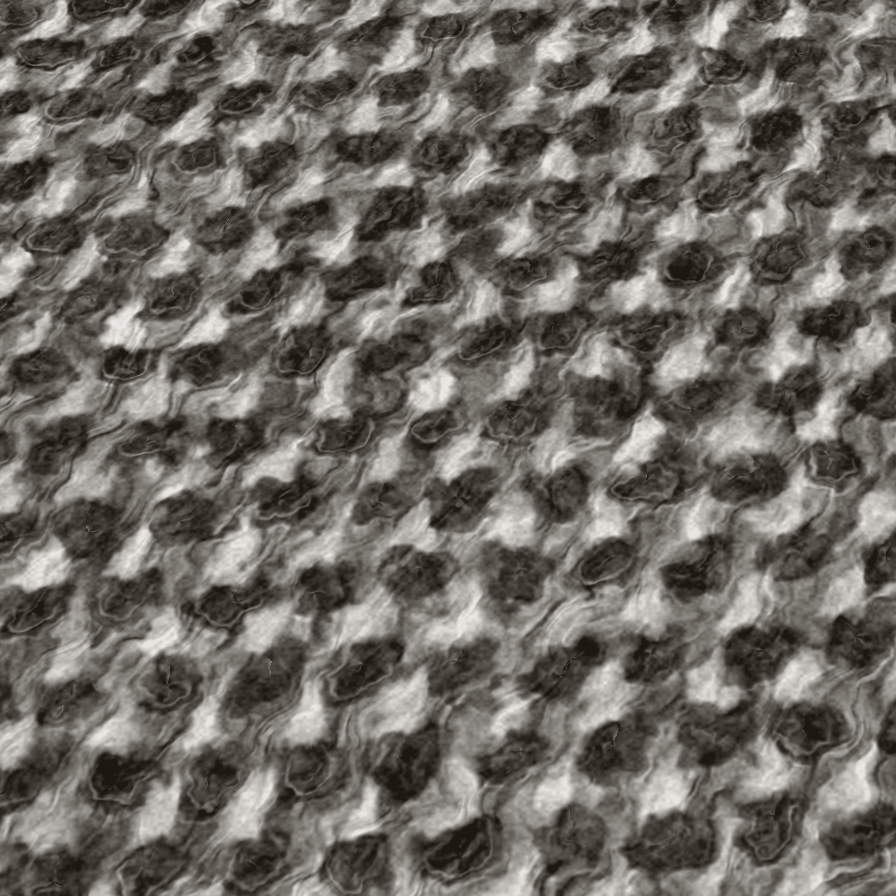
A Shadertoy shader for this texture:

```glsl
// Coarse woolly knit seen at a slant: staggered rows of pale tufts over dark cups.
// A perspective-warped, skewed lattice places the stitches; stretched value noise
// supplies the fibres, and hashes vary every stitch.

float hash(vec2 p) {
    vec3 q = fract(p.xyx * 0.1031);
    q += dot(q, q.yzx + 33.33);
    return fract((q.x + q.y) * q.z);
}

float noise(vec2 p) {
    vec2 i = floor(p), f = fract(p);
    f = f * f * (3.0 - 2.0 * f);
    return mix(mix(hash(i), hash(i + vec2(1, 0)), f.x),
               mix(hash(i + vec2(0, 1)), hash(i + vec2(1, 1)), f.x), f.y);
}

vec2 noise2(vec2 p) {
    return vec2(noise(p), noise(p + vec2(37.2, 71.7))) - 0.5;
}

// Canvas position to (column, row): rows shrink and rise slightly to the right.
vec2 stitchSpace(vec2 uv) {
    float down = 1.0 - uv.y;
    float tilted = max(down + 0.07 * (uv.x - 0.5), -0.1);
    float row = 11.0 - log(1.0 + 0.86 * tilted) / 0.052;
    float column = (uv.x - 0.5) / (0.087 + 0.03 * down) - 0.08;
    return vec2(column, row);
}

// Diagonal strands, bent by a slow warp.
float fibres(vec2 p) {
    p += 0.4 * noise2(p * 2.3) + 0.12 * noise2(p * 7.0);
    vec2 along = vec2(0.57, 0.82);
    vec2 q = vec2(dot(p, vec2(along.y, -along.x)), dot(p, along));
    return 0.6 * noise(q * vec2(9.0, 2.4)) + 0.4 * noise(q * vec2(19.0, 6.0) + 11.0);
}

void mainImage(out vec4 fragColor, in vec2 fragCoord) {
    vec2 uv = fragCoord / iResolution.xy;
    vec2 p = stitchSpace(uv);
    float fibre = fibres(p);
    float grain = noise(p * 27.0) - 0.5;

    // Ragged outlines, then skew so that each row is offset by about half a stitch
    vec2 q = p + 0.22 * noise2(p * 1.7) + 0.16 * noise2(p * 5.0) + 0.07 * noise2(p * 13.0);
    const float skew = 0.53;
    vec2 lattice = vec2(q.x - skew * q.y, q.y);
    vec2 cell = floor(lattice + 0.5);

    float tuft = 0.0, hollow = 0.0, rim = 0.0, cupTone = 0.1;
    for (int j = -1; j <= 1; j++)
    for (int i = -1; i <= 1; i++) {
        vec2 id = cell + vec2(i, j);
        float size = hash(id + 5.3), wear = hash(id + 19.7);
        vec2 d = lattice - id;
        d.x += skew * d.y;
        d += 0.14 * (vec2(hash(id + 31.1), hash(id + 47.9)) - 0.5);

        // Tuft: broad foot with a narrow tip that leans right
        vec2 e = vec2(d.x - 0.3 * d.y, d.y);
        float halfWidth = mix(0.27, 0.07, smoothstep(-0.2, 0.5, e.y)) * (0.85 + 0.4 * size);
        float body = 1.0 - smoothstep(0.4, 1.2, abs(e.x) / halfWidth);
        body *= smoothstep(-0.3, -0.14, e.y) * (1.0 - smoothstep(0.1, 0.65, e.y));
        tuft = max(tuft, body * (0.75 + 0.25 * wear));

        // Cup under the tuft, lined with curved strands
        vec2 h = d - vec2(0.04, -0.5);
        h.x -= 0.2 * h.y;
        float r = length(h / vec2(0.42, 0.33 + 0.08 * size));
        float cup = 1.0 - smoothstep(0.72, 1.08, r);
        if (cup > hollow) {
            hollow = cup;
            float arc = noise(vec2(r * 5.0 + 9.0 * wear, atan(h.x, -h.y) * 1.5 + 20.0 * size));
            float lip = smoothstep(0.12, 0.0, abs(r - 0.62)) * step(0.6, wear);
            cupTone = 0.02 + 0.3 * arc * arc + 0.22 * lip * smoothstep(0.2, -0.1, h.y);
        }
        rim = max(rim, (1.0 - smoothstep(0.03, 0.15, abs(r - 1.05)))
                       * smoothstep(0.1, -0.15, h.y) * (0.3 + 0.7 * wear));
    }

    // Cords joining the tufts along the slanting columns
    float cord = 1.0 - smoothstep(0.02, 0.11, abs(lattice.x - cell.x));

    // Layer the tones: ground, cups, cords and rims, tufts
    float tone = 0.4 + 0.8 * (fibre - 0.5);
    tone = mix(tone, cupTone + 0.35 * (fibre - 0.4), hollow);
    tone += (0.16 * cord + 0.17 * rim) * (0.3 + fibre);
    tone = mix(tone, 0.87 + 0.5 * (fibre - 0.5), tuft);
    tone += 0.14 * grain + 0.08 * (noise(p * 0.6) - 0.5);

    vec3 shadowBrown = vec3(0.11, 0.09, 0.06), paleWool = vec3(0.91, 0.90, 0.885);
    fragColor = vec4(mix(shadowBrown, paleWool, clamp(tone, 0.0, 1.0)), 1.0);
}
```
